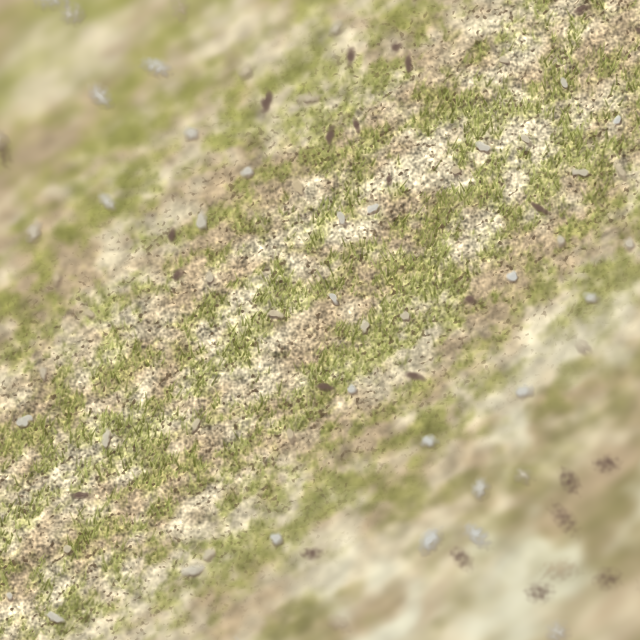
Give the GLSL for this texture, as a Shadertoy shader.

```glsl
vec2 hash2(vec2 p) {
    vec3 h = fract(p.xyx * vec3(0.1031, 0.1030, 0.0973));
    h += dot(h, h.yzx + 33.33);
    return fract((h.xx + h.yz) * h.zy);
}

float corner(vec2 cell, vec2 offset) {
    return dot(hash2(cell) * 2.0 - 1.0, offset);
}

// Gradient noise, roughly -1 to 1
float noise(vec2 p) {
    vec2 i = floor(p), f = fract(p), e = vec2(1, 0);
    vec2 u = f * f * f * (f * (f * 6.0 - 15.0) + 10.0);
    float low = mix(corner(i, f), corner(i + e, f - e), u.x);
    float high = mix(corner(i + e.yx, f - e.yx), corner(i + 1.0, f - 1.0), u.x);
    return 1.5 * mix(low, high, u.y);
}

// Noise whose contrast fades as the lens blur passes its grain size
float lensNoise(vec2 p, vec2 freq, float blur) {
    float k = freq.y * blur;
    return noise(p * freq + freq.yx) * exp(-9.0 * k * k);
}

// Signed distance from the diagonal line of sharp focus
float focusDistance(vec2 p) {
    return dot(p - vec2(0.0, 0.15), vec2(-0.625, 0.781));
}

// Coordinates along and across the sown rows
vec2 rowSpace(vec2 p) {
    return mat2(0.85, -0.53, 0.53, 0.85) * p + 7.0;
}

float grassCover(vec2 p, float blur) {
    vec2 q = rowSpace(p);
    float n = 0.8 * lensNoise(q, vec2(3.5, 12.0), blur)
            + 0.8 * lensNoise(q, vec2(10.0, 22.0), blur)
            + 0.8 * lensNoise(q, vec2(26.0, 38.0), blur)
            + 0.6 * lensNoise(q, vec2(58.0, 70.0), blur);
    return smoothstep(-0.45, 0.65, n);
}

// Short upright blades rooted where the cover is thick
vec3 addBlades(vec3 col, vec2 p, float blur, float soft) {
    float fade = 0.75 * exp(-blur * blur / 0.00002);
    if (fade < 0.01) return col;
    vec2 home = floor(p * 75.0);
    for (int y = 0; y >= -2; y--)
    for (int x = -1; x <= 1; x++)
    for (int k = 0; k < 6; k++) {
        vec2 cell = home + vec2(x, y);
        vec2 place = hash2(cell + float(k) * 17.3 + 40.0);
        vec2 shape = hash2(cell + float(k) * 31.7 + 90.0);
        vec2 root = (cell + place) / 75.0;
        vec2 blade = (0.004 + 0.015 * shape.x * shape.x) * vec2(1.4 * shape.y - 0.6, 1.0);
        float t = clamp(dot(p - root, blade) / dot(blade, blade), 0.0, 1.0);
        float width = mix(0.0014, 0.0005, t);
        float d = length(p - root - blade * t);
        float a = (1.0 - smoothstep(width - soft, width + soft, d)) * min(1.0, 2.0 * width / soft);
        if (a > 0.01) {
            float pick = fract(place.x * 7.0 + shape.y * 5.0);
            a *= smoothstep(pick - 0.05, pick + 0.25, grassCover(root, blur) - 0.05);
            vec3 green = mix(vec3(0.38, 0.39, 0.17), vec3(0.80, 0.82, 0.49), fract(pick * 9.0));
            col = mix(col, green * (0.85 + 0.2 * t), a * fade);
        }
    }
    return col;
}

float chip(vec2 v, vec2 size, float soft) {
    float opacity = min(1.0, 2.0 * size.y / soft);
    size += 0.5 * soft;
    float d = (length(v / size) - 1.0) * size.y;
    return (1.0 - smoothstep(-soft, soft, d)) * opacity;
}

// Scattered pale leaves, stones and dark twigs with small shadows
vec3 addLitter(vec3 col, vec2 p, float soft) {
    vec2 home = floor(p * 13.0);
    for (int y = -1; y <= 1; y++)
    for (int x = -1; x <= 1; x++) {
        vec2 cell = home + vec2(x, y);
        vec2 place = hash2(cell + 11.0), kind = hash2(cell + 57.0);
        if (kind.x > 0.5) continue;
        float angle = 6.28 * kind.y, s = sin(angle), c = cos(angle);
        mat2 turn = mat2(c, -s, s, c);
        vec2 v = p - (cell + place) / 13.0;
        vec2 size = vec2(0.005 + 0.008 * fract(kind.y * 13.0), 0.002 + 0.008 * kind.x);
        size *= 1.0 + 0.6 * noise(p * 110.0);
        float shade = chip(turn * (v + vec2(-0.002, 0.004)), size, soft);
        col = mix(col, vec3(0.36, 0.29, 0.25), 0.65 * shade);
        vec3 tone = kind.x < 0.16 ? vec3(0.44, 0.36, 0.32)
                  : mix(vec3(0.84, 0.77, 0.62), vec3(0.87, 0.88, 0.86), fract(kind.y * 29.0));
        col = mix(col, tone, 0.85 * chip(turn * v, size, soft));
    }
    return col;
}

void mainImage(out vec4 fragColor, in vec2 fragCoord) {
    vec2 p = fragCoord / iResolution.y;
    vec2 q = rowSpace(p);
    float depth = focusDistance(p);
    float blur = 0.0125 * smoothstep(0.03, 0.72, abs(depth));
    float soft = blur + 1.0 / iResolution.y;
    float near = smoothstep(0.15, 0.5, -depth);

    // Sandy soil, bleached in patches toward the viewer
    float patches = noise(q * vec2(4.0, 9.0) + 20.0) + 0.7 * lensNoise(q, vec2(20.0, 30.0), blur);
    vec3 col = mix(vec3(0.75, 0.67, 0.54), vec3(0.88, 0.83, 0.70), smoothstep(-0.45, 0.4, patches));
    float bleached = smoothstep(-0.1, 0.4, noise(q * vec2(5.0, 7.0) + 3.0) + 0.6 * lensNoise(q, vec2(18.0, 24.0), blur));
    col = mix(col, vec3(0.91, 0.89, 0.78), near * bleached);

    // Soft green growth in rows
    float cover = grassCover(p, blur);
    vec3 green = mix(vec3(0.61, 0.61, 0.33), vec3(0.58, 0.55, 0.37), near);
    float strength = mix(0.6, 0.88, smoothstep(0.0, 0.005, blur));
    col = mix(col, green, cover * strength * (1.0 - 0.6 * near * bleached));

    // Clods and fine grit
    col *= 1.0 + 0.14 * lensNoise(q, vec2(14.0, 20.0), blur)
               + 0.22 * lensNoise(q, vec2(34.0, 44.0), blur)
               + 0.22 * lensNoise(q, vec2(72.0, 88.0), blur)
               + 0.30 * lensNoise(q, vec2(120.0, 150.0), blur)
               + 0.30 * lensNoise(p, vec2(215.0), blur);

    // Dark crumbs of uneven size, gathered in drifts
    float crumbs = noise(q * vec2(105.0, 145.0)) + 0.6 * noise(q * 210.0)
                 + 0.5 * noise(q * vec2(24.0, 36.0) + 5.0) + 0.2 * cover;
    float sharpness = exp(-blur * blur / 0.00001);
    col = mix(col, vec3(0.34, 0.27, 0.20), 0.7 * sharpness * smoothstep(0.25, 1.0, crumbs));

    col = addBlades(col, p, blur, soft);
    col = addLitter(col, p, soft);
    fragColor = vec4(clamp(col, 0.0, 1.0), 1.0);
}
```
